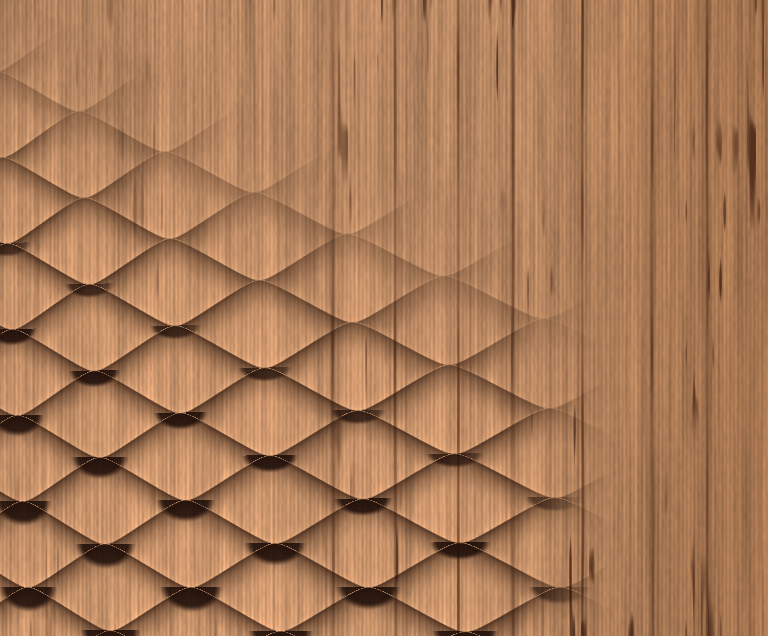
This texture is drawn by a Shadertoy shader. Its source:

```glsl
float hash(vec2 p) {
    return fract(sin(dot(p, vec2(127.1, 311.7))) * 43758.5453);
}

float noise(vec2 p) {
    vec2 cell = floor(p), f = fract(p);
    f = f * f * (3.0 - 2.0 * f);
    return mix(mix(hash(cell), hash(cell + vec2(1, 0)), f.x),
               mix(hash(cell + vec2(0, 1)), hash(cell + vec2(1, 1)), f.x), f.y);
}

// Vertical veneer: fine ribs, long fibres, seams and short dark flecks
vec3 wood(vec2 p) {
    float ribs = sin(p.x * 999.0 + 2.0 * noise(p * vec2(40.0, 3.0)));
    float fibre = noise(p * vec2(230.0, 5.0)) - 0.5;
    float bands = noise(p * vec2(48.0, 0.8)) - 0.5;
    float pores = noise(p * vec2(320.0, 90.0)) - 0.5;
    float tone = 1.0 + 0.055 * ribs + 0.2 * fibre + 0.12 * bands + 0.08 * pores;

    vec3 color = mix(vec3(0.72, 0.53, 0.385), vec3(0.65, 0.46, 0.315),
                     smoothstep(0.72, 1.2, p.x)) * tone;

    float streak = smoothstep(0.78, 0.95, noise(p * vec2(165.0, 9.0) + 31.0))
                 * smoothstep(0.5, 0.8, noise(p * vec2(24.0, 4.0) + 7.0));
    streak *= 0.35 + 0.65 * smoothstep(0.3, 0.8, p.x);

    float seam = 0.0;
    for (int i = 0; i < 7; i++) {
        float k = float(i);
        float x = 0.524 + 0.098 * k + 0.012 * sin(k * 3.1416 * 0.5) * step(1.5, k);
        x += 0.002 * (noise(vec2(k * 9.0, p.y * 5.0)) - 0.5);
        float weight = 0.25 + 0.55 * noise(vec2(k * 5.0, p.y * 9.0));
        seam += weight * (1.0 - smoothstep(0.0008, 0.0035, abs(p.x - x)));
        seam += 0.13 * exp(-abs(p.x - x) * 110.0);
    }
    return mix(color, vec3(0.25, 0.13, 0.07), clamp(0.8 * streak + 0.75 * seam, 0.0, 0.85));
}

void mainImage(out vec4 fragColor, in vec2 fragCoord) {
    vec2 p = fragCoord / iResolution.y;
    p.y = 1.0 - p.y;

    // Slanted lattice whose columns widen to the right
    float slanted = p.x - 0.06 * (p.y - 0.645);
    float column = (sqrt(0.01503 + 0.01132 * (slanted - 0.027)) - 0.1226) / 0.00566;
    float row = (p.y - 0.6525 + 0.0019 * column) / (0.1352 + 0.00094 * column);

    // Two interleaved wave families touch and enclose the scales
    float wave = 0.25 * asin(0.94 * cos(3.14159 * column)) / asin(0.94);
    float below1 = fract(row + 0.25 - wave);
    float below2 = fract(row - 0.25 + wave);
    float fromTop = min(below1, below2);
    float toLip = min(1.0 - below1, 1.0 - below2);

    // Carving deepens toward the lower left
    float descent = p.y - 0.46 * p.x - 0.385;
    float fade = 1.0 - smoothstep(0.78, 0.98, p.x);
    float depth = smoothstep(-0.44, 0.0, descent) * fade;
    float deep = smoothstep(0.0, 0.45, descent);

    vec3 color = wood(p);
    color *= 1.0 + depth * (0.13 * smoothstep(0.1, 0.4, fromTop) - 0.03);
    color *= 1.0 + 0.1 * depth * exp(-toLip * 18.0);

    // Soft shade beneath every overhanging edge
    float edge = smoothstep(0.0, 11.0 / iResolution.y, fromTop);
    float shade = 0.76 * depth * edge * exp(-fromTop / mix(0.2, 0.12, depth));

    // Dark hollow where each scale tucks under the one above
    float nearest = floor(column + 0.5);
    float drop = fract(row - 0.5 * mod(nearest, 2.0));
    float oval = length(vec2((column - nearest) / mix(0.3, 0.37, deep),
                             drop / mix(0.16, 0.29, deep)));
    float hollow = (1.0 - smoothstep(0.72, 1.05, oval)) * edge;
    hollow *= smoothstep(-0.1, 0.06, descent) * fade;

    color = mix(color, vec3(0.16, 0.075, 0.035), shade);
    color = mix(color, vec3(0.11, 0.05, 0.03), 0.86 * hollow);
    fragColor = vec4(clamp(color, 0.0, 1.0), 1.0);
}
```
